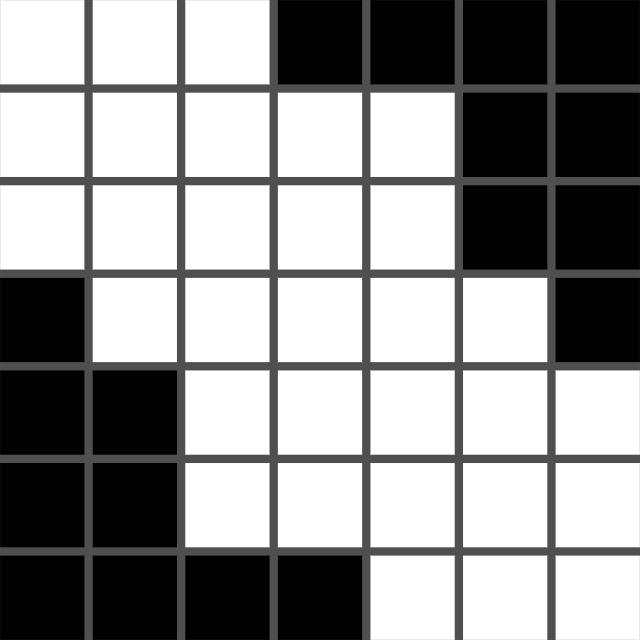
Reproduce this pattern procedurally as a WebGL 2 fragment shader.

```glsl
#version 300 es
precision highp float;
// Draws a seven by seven board of white and black cells split by grey lines.
// Black steps fill two opposite corners; a half-turn symmetry derives the
// upper right steps from the lower left ones.

#define CELLS 7
#define PITCH 0.14466
#define LINE_WIDTH 0.0130
#define LINE_GREY 0.31

uniform vec2 u_resolution;
out vec4 fragColor;

// Number of black cells from the left edge, by row from the bottom
const int STEP_LENGTH[CELLS] = int[CELLS](4, 2, 2, 1, 0, 0, 0);

bool inCornerSteps(ivec2 cell) {
    return cell.x < STEP_LENGTH[cell.y];
}

float cellTone(ivec2 cell) {
    ivec2 opposite = ivec2(CELLS - 1) - cell;
    return inCornerSteps(cell) || inCornerSteps(opposite) ? 0.0 : 1.0;
}

// Coverage of the grid lines, smoothed over one pixel
float gridLines(vec2 gridPos, float pixel) {
    vec2 toLine = (0.5 - abs(fract(gridPos) - 0.5)) * PITCH;
    vec2 cover = clamp((0.5 * LINE_WIDTH - toLine) / pixel + 0.5, 0.0, 1.0);
    return max(cover.x, cover.y);
}

void main() {
    // Square canvas units, centred so the outer cells are slightly cropped
    float side = min(u_resolution.x, u_resolution.y);
    vec2 centred = (gl_FragCoord.xy - 0.5 * u_resolution) / side;
    vec2 gridPos = centred / PITCH + 0.5 * float(CELLS);

    ivec2 cell = clamp(ivec2(floor(gridPos)), ivec2(0), ivec2(CELLS - 1));
    float tone = mix(cellTone(cell), LINE_GREY, gridLines(gridPos, 1.0 / side));
    fragColor = vec4(vec3(tone), 1.0);
}
```
